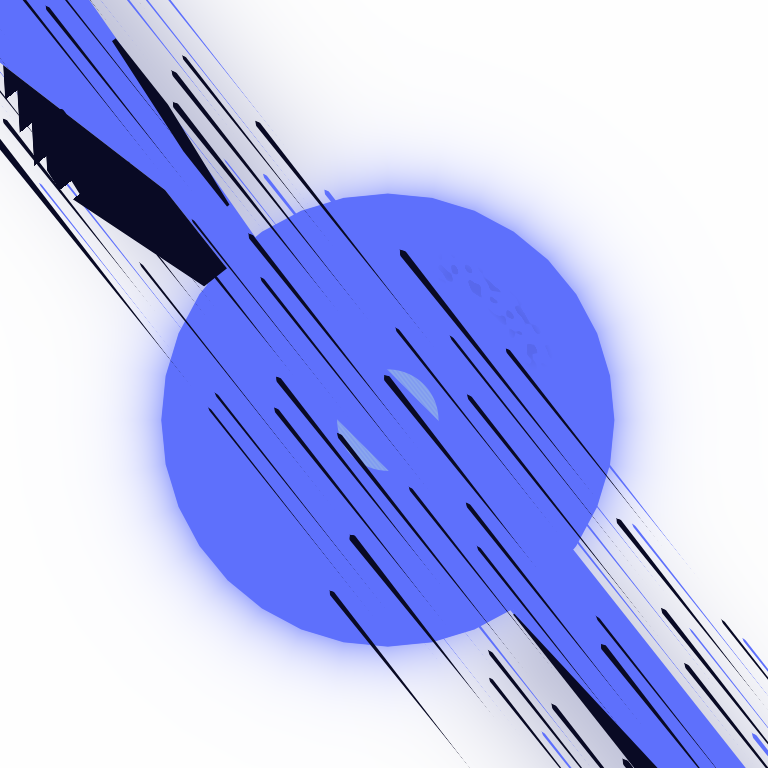
A three.js fragment shader for this background:

```glsl
// A faceted blue disc crossed by a diagonal band, dark shards and tapered streaks.
// Everything is laid out in disc-centred axes: s runs along the streaks and
// t across them; streaks fill evenly spaced lanes with hashed starts and widths.
varying vec2 vUv;

const vec3 PAPER = vec3(0.995);
const vec3 BLUE = vec3(0.37, 0.44, 0.99);
const vec3 INK = vec3(0.035, 0.04, 0.14);
const vec3 SHADE = vec3(0.17, 0.20, 0.50);
const vec3 PALE = vec3(0.56, 0.68, 0.92);
const vec2 CENTRE = vec2(0.505, 0.453);
const vec2 ALONG = vec2(0.620, -0.785);
const vec2 ACROSS = vec2(0.785, 0.620);
const float RADIUS = 0.295;
const float SIDES = 32.0;
const float EDGE = 0.0016;
const float LANE_GAP = 0.0235;
const float LANE_START = -0.2;
const float PERIOD = 0.45;
const float SHADOW_WIDTH = 0.13;
const float GLOW_WIDTH = 0.032;
const float LENS_RADIUS = 0.066;
const float LENS_CHORD = 0.046;
const float FLECK_RADIUS = 0.212;

float hash(vec2 p) {
  return fract(sin(dot(p, vec2(127.1, 311.7))) * 43758.5);
}

vec2 gradientAt(vec2 cell) {
  float a = 6.28318 * hash(cell);
  return vec2(cos(a), sin(a));
}

float gradientNoise(vec2 p) {
  vec2 i = floor(p), f = fract(p);
  vec2 w = f * f * (3.0 - 2.0 * f), e = vec2(1.0, 0.0);
  float low = mix(dot(gradientAt(i), f), dot(gradientAt(i + e), f - e), w.x);
  float high = mix(dot(gradientAt(i + e.yx), f - e.yx), dot(gradientAt(i + 1.0), f - 1.0), w.x);
  return mix(low, high, w.y);
}

float inside(float d) {
  return smoothstep(-0.5 * EDGE, 0.5 * EDGE, d);
}

float between(float x, float low, float high) {
  return inside(x - low) * inside(high - x);
}

float polygonDistance(vec2 p) {
  float sector = 6.28318 / SIDES;
  float a = mod(atan(p.y, p.x), sector) - 0.5 * sector;
  return length(p) * cos(a) - RADIUS * cos(0.5 * sector);
}

// Blunt at the start, thinning to a point; outer lanes stay empty before the disc.
float streaks(vec2 st, float shift, float seed, float thickness, float density) {
  float cover = 0.0;
  for (int i = 0; i < 17; i++) {
    float lane = float(i);
    float x = st.x / PERIOD - hash(vec2(lane, seed));
    float cell = floor(x);
    vec2 id = vec2(lane + 19.0 * cell, seed + 3.7);
    float t = LANE_START + LANE_GAP * (lane + shift) + 0.008 * (hash(id) - 0.5);
    float start = st.x - fract(x) * PERIOD;
    float u = fract(x) / mix(0.7, 0.98, hash(id + 5.3));
    float halfWidth = thickness * mix(0.4, 1.0, hash(id + 9.1));
    halfWidth *= smoothstep(0.0, 0.025, u) * max(1.0 - u, 0.0);
    float keep = step(hash(id + 2.9), density);
    keep *= 1.0 - step(0.152, abs(t + 0.025)) * step(start, -0.22);
    cover = max(cover, keep * smoothstep(0.0, EDGE, halfWidth - abs(st.y - t)));
  }
  return cover;
}

void main() {
  vec2 p = vUv - CENTRE;
  float s = dot(p, ALONG), t = dot(p, ACROSS);
  vec2 st = vec2(s, t);
  float rim = polygonDistance(p);

  // Soft shadow along the diagonal and glow around the rim
  float reach = smoothstep(0.15, 0.4, abs(s));
  vec3 color = mix(PAPER, SHADE, 0.29 * reach * exp(-pow(t / SHADOW_WIDTH, 2.0)));
  float facing = 0.4 + 0.6 * smoothstep(0.0, 0.25, abs(t));
  color = mix(color, BLUE, 0.55 * facing * exp(-max(rim, 0.0) / GLOW_WIDTH));

  // Blue streaks, the two halves of the band, then the disc
  color = mix(color, BLUE, streaks(st, 0.5, 4.0, 0.004, 0.8));
  float shardTop = -0.042 + min(0.0, (s + 0.415) * 0.25);
  float upperBand = between(t, shardTop, 0.034 - (s + 0.67) * 0.058) * step(s, 0.0);
  float lowerBand = between(t, -0.025, 0.085) * step(0.0, s);
  float disc = inside(-rim);
  color = mix(color, BLUE, max(disc, max(upperBand, lowerBand)));

  // Faint flecks on an arc inside the disc
  float angle = atan(p.y, p.x);
  float arc = smoothstep(0.022, 0.008, abs(length(p) - FLECK_RADIUS));
  arc *= smoothstep(0.3, 0.45, angle) * smoothstep(1.3, 1.15, angle);
  float fleck = smoothstep(0.12, 0.2, gradientNoise(st * vec2(55.0, 110.0)));
  color = mix(color, SHADE, 0.13 * arc * fleck);

  // Two opposite circle segments with fine stripes
  float diagonal = abs(p.x + p.y) * 0.7071;
  float lens = inside(LENS_RADIUS - length(p)) * inside(diagonal - LENS_CHORD);
  float stripe = 0.5 + 0.5 * sin(t * 1500.0);
  color = mix(color, PALE, lens * (0.7 + 0.2 * stripe));

  // Dark shards: a toothed wedge, a sliver and a growing lower blade
  float tooth = 0.02 * fract(-s * 22.0) * step(s, -0.48);
  float shardBase = max(-0.16 + (s + 0.53) * 0.327, -0.125 - (s + 0.665) * 0.26);
  float shard = between(t, shardBase + tooth, shardTop) * inside(-0.285 - s);
  float sliverTop = 0.03 - max(0.0, s + 0.5) * 0.118;
  float sliverBase = max(0.024 - (s + 0.61) * 0.094, 0.008);
  float sliver = between(t, sliverBase, sliverTop) * between(s, -0.61, -0.348);
  float blade = between(t, -0.029, -0.027 + 0.08 * (s - 0.3)) * inside(s - 0.3);
  float dark = max(shard, max(sliver, blade));
  dark = max(dark, streaks(st, 0.0, 1.0, 0.0055, 0.88));
  color = mix(color, INK, dark);

  gl_FragColor = vec4(color, 1.0);
}
```
